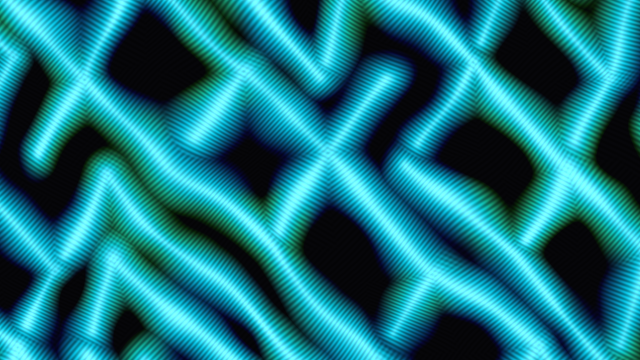
Give the GLSL for this pattern, as a Shadertoy shader.

```glsl
#define CELL 0.275          // maze cell, in canvas heights
#define RISING_SHARE 0.38
#define JITTER 0.3          // corner scatter, in cells
#define RIDGE_WIDTH 0.083   // crest to valley floor
#define WIDTH_VARIATION 0.7
#define CREST_ROUND 0.003
#define JOINT_BLEND 0.02
#define HATCH_PERIOD 0.012
#define HATCH_DEPTH 0.25
#define WARP 0.025
#define TINT_FREQ 5.0
#define SKEW vec2(0.765, -0.235)

float hash(vec2 p) {
    return fract(sin(dot(p, vec2(127.1, 311.7))) * 43758.5453);
}

float noise(vec2 p) {
    vec2 i = floor(p), f = fract(p);
    f = f * f * (3.0 - 2.0 * f);
    return mix(mix(hash(i), hash(i + vec2(1, 0)), f.x),
               mix(hash(i + vec2(0, 1)), hash(i + vec2(1, 1)), f.x), f.y);
}

// Skewed lattice to canvas space and back
vec2 toCanvas(vec2 q) {
    return CELL * vec2(SKEW.x * q.x + SKEW.y * q.y, q.y);
}

vec2 toLattice(vec2 p) {
    p /= CELL;
    return vec2((p.x - SKEW.y * p.y) / SKEW.x, p.y);
}

// Scattered lattice corner
vec2 corner(vec2 id) {
    return toCanvas(id + JITTER * (vec2(hash(id + 3.1), hash(id + 19.7)) - 0.5));
}

// Evenly spread choice that favours long falling chains
bool isRising(vec2 id) {
    return fract(dot(id, vec2(0.618, 0.55)) + 0.45 * hash(id + 7.3)) < RISING_SHARE;
}

float segmentDistance(vec2 p, vec2 a, vec2 b) {
    vec2 ab = b - a, ap = p - a;
    return length(ap - ab * clamp(dot(ap, ab) / dot(ab, ab), 0.0, 1.0));
}

// Distances to the nearest rising (x) and falling (y) diagonal
vec2 mazeDistances(vec2 p) {
    vec2 cell = floor(toLattice(p)), nearest = vec2(1.0);
    for (int y = -1; y <= 1; y++)
    for (int x = -1; x <= 1; x++) {
        vec2 id = cell + vec2(x, y);
        if (isRising(id)) {
            // Rising ridges stop short, leaving stubs and hooks
            vec2 a = corner(id), b = corner(id + 1.0);
            nearest.x = min(nearest.x, segmentDistance(p, mix(a, b, 0.3 * hash(id + 41.9)), b));
        } else {
            nearest.y = min(nearest.y, segmentDistance(p, corner(id + vec2(0, 1)), corner(id + vec2(1, 0))));
        }
    }
    return nearest;
}

float smoothMin(float a, float b, float k) {
    float h = max(k - abs(a - b), 0.0) / k;
    return min(a, b) - 0.25 * h * h * k;
}

// Fine lines across a ridge
float hatch(vec2 p, vec2 along) {
    return cos(6.28318 * dot(p, normalize(along)) / HATCH_PERIOD);
}

void mainImage(out vec4 fragColor, in vec2 fragCoord) {
    vec2 uv = fragCoord / iResolution.y;

    // Bend the maze gently
    vec2 bend = vec2(noise(uv * 5.0), noise(uv * 5.0 + 31.7)) - 0.5;
    vec2 p = uv + 2.0 * WARP * bend;

    // Ridge height: sharp crests, flanks of uneven width
    vec2 dist = mazeDistances(p);
    float d = smoothMin(dist.x, dist.y, JOINT_BLEND);
    d = sqrt(d * d + CREST_ROUND * CREST_ROUND);
    float width = RIDGE_WIDTH * (1.0 + WIDTH_VARIATION * (noise(uv * 8.0 + 12.4) - 0.5));
    float height = 1.0 - d / width + 0.22 * (noise(uv * 8.0 + 71.2) - 0.5);

    // Flanks drift between deep blue and olive
    float olive = smoothstep(0.45, 0.85, noise(uv * TINT_FREQ + 53.1));
    olive *= 1.0 - smoothstep(0.4, 0.9, height);
    float red = 0.02 + 0.46 * smoothstep(0.65, 1.08, height) + 0.05 * olive * smoothstep(0.0, 0.3, height);
    float green = 1.08 * height - 0.1 + 0.1 * olive;
    float blue = 1.02 * height + 0.04 - 0.14 * olive;
    vec3 color = max(vec3(red, green, blue), 0.0) + vec3(0.0, 0.02, 0.03);

    // Hatching turns with the nearer ridge and fades on the crests
    float falling = smoothstep(-0.02, 0.02, dist.x - dist.y);
    float lines = mix(hatch(p, toCanvas(vec2(1, 1))), hatch(p, toCanvas(vec2(1, -1))), falling);
    float depth = HATCH_DEPTH * (1.0 - 0.6 * smoothstep(0.4, 1.0, height));
    color *= 1.0 + depth * lines;

    fragColor = vec4(clamp(color, 0.0, 1.0), 1.0);
}
```
